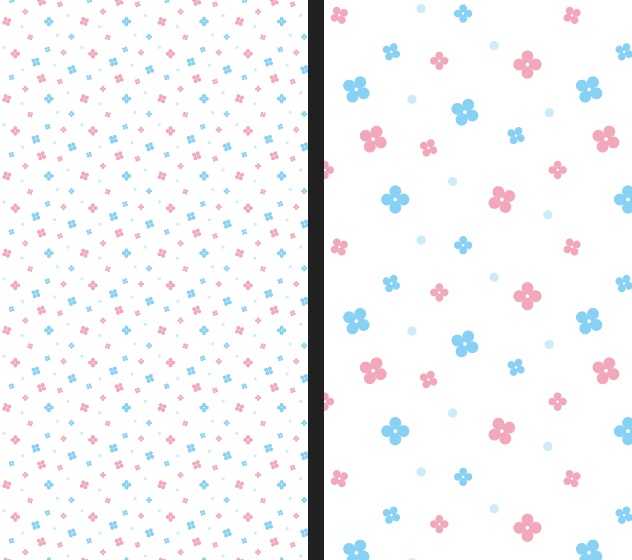
Left, the full canvas; right, a detail of the centre.
This pattern is drawn by a Shadertoy shader. Its source:

```glsl
const float CANVAS_HEIGHT = 768.0;              // design units down the canvas
const vec2  TILE = vec2(106.4, 105.9);          // size of one repeat
const vec3  PAPER     = vec3(1.0);
const vec3  PINK      = vec3(0.95, 0.66, 0.73);
const vec3  BLUE      = vec3(0.53, 0.82, 0.96);
const vec3  PALE_BLUE = vec3(0.80, 0.925, 0.98);
const float PETAL_REACH  = 3.75;                // flower centre to petal centre
const float PETAL_RADIUS = 2.7;
const float CORE_RADIUS  = 2.7;
const float EYE_RADIUS   = 0.85;
const float SMALL_SCALE  = 0.65;
const float DOT_RADIUS   = 2.1;

// Flowers in one tile: x, y (downwards), clockwise turn in degrees; pink ones first
const int LARGE_COUNT = 6, LARGE_PINK = 3;
const vec3 LARGE[LARGE_COUNT] = vec3[](
    vec3(9.3, 29.5, -25.0), vec3(21.0, 73.7, 0.0), vec3(56.9, 1.9, 24.0),
    vec3(67.0, 29.5, 0.0), vec3(49.2, 85.1, 28.0), vec3(98.8, 95.5, 24.0));
const int SMALL_COUNT = 7, SMALL_PINK = 4;
const vec3 SMALL[SMALL_COUNT] = vec3[](
    vec3(41.4, 51.2, -28.0), vec3(87.1, 72.0, 0.0),
    vec3(82.2, 5.9, 25.0), vec3(34.8, 16.0, 0.0),
    vec3(98.0, 50.4, 0.0), vec3(65.2, 67.9, 26.0), vec3(15.8, 0.3, 28.0));
const int DOT_COUNT = 6;
const vec2 DOTS[DOT_COUNT] = vec2[](
    vec2(30.3, 36.5), vec2(78.8, 48.1), vec2(5.8, 65.0),
    vec2(74.6, 89.6), vec2(31.0, 95.7), vec2(93.2, 21.2));

// Offset to the nearest repeat of a tile position
vec2 nearestOffset(vec2 p, vec2 center) {
    vec2 d = p - center;
    return d - TILE * floor(d / TILE + 0.5);
}

float coverage(float dist, float pixel) {
    return 1.0 - smoothstep(-0.6 * pixel, 0.6 * pixel, dist);
}

// Four round petals around a core, with an open eye
float flowerDistance(vec2 d, float degrees) {
    float a = radians(degrees);
    d = abs(mat2(cos(a), -sin(a), sin(a), cos(a)) * d);
    if (d.y > d.x) d = d.yx;
    float petal = length(d - vec2(PETAL_REACH, 0.0)) - PETAL_RADIUS;
    float core = length(d) - CORE_RADIUS;
    return max(min(petal, core), EYE_RADIUS - length(d));
}

void paintFlower(inout vec3 color, vec2 p, vec3 flower, float scale, vec3 tint, float pixel) {
    vec2 d = nearestOffset(p, flower.xy) / scale;
    float dist = flowerDistance(d, flower.z) * scale;
    color = mix(color, tint, coverage(dist, pixel));
}

void mainImage(out vec4 fragColor, in vec2 fragCoord) {
    float pixel = CANVAS_HEIGHT / iResolution.y;
    vec2 p = vec2(fragCoord.x, iResolution.y - fragCoord.y) * pixel;
    vec3 color = PAPER;

    for (int i = 0; i < DOT_COUNT; i++) {
        float dist = length(nearestOffset(p, DOTS[i])) - DOT_RADIUS;
        color = mix(color, PALE_BLUE, coverage(dist, pixel));
    }
    for (int i = 0; i < SMALL_COUNT; i++)
        paintFlower(color, p, SMALL[i], SMALL_SCALE, i < SMALL_PINK ? PINK : BLUE, pixel);
    for (int i = 0; i < LARGE_COUNT; i++)
        paintFlower(color, p, LARGE[i], 1.0, i < LARGE_PINK ? PINK : BLUE, pixel);

    fragColor = vec4(color, 1.0);
}
```
